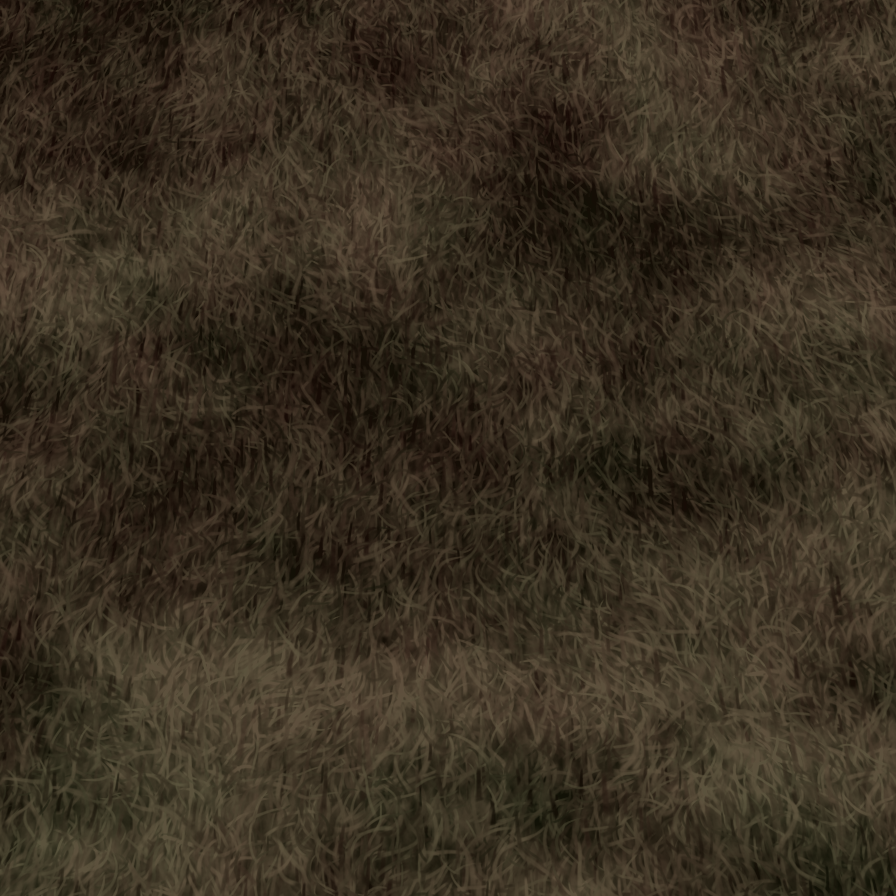
Give the GLSL for this texture, as a WebGL 2 fragment shader.

```glsl
#version 300 es
precision highp float;

uniform vec2 u_resolution;
out vec4 fragColor;

const int LAYERS = 13;
const vec3 SHADOW = vec3(0.100, 0.074, 0.038);
const vec3 STRAW = vec3(0.330, 0.285, 0.212);
const vec3 WARM_SHIFT = vec3(0.009, -0.010, -0.001);

float hash(vec2 p) {
    vec3 q = fract(vec3(p.xyx) * 0.1031);
    q += dot(q, q.yzx + 33.33);
    return fract((q.x + q.y) * q.z);
}

vec4 hash4(vec2 p) {
    vec4 q = fract(p.xyxy * vec4(0.1031, 0.1030, 0.0973, 0.1099));
    q += dot(q, q.wzxy + 33.33);
    return fract((q.xxyz + q.yzzw) * q.zywx);
}

float noise(vec2 p) {
    vec2 i = floor(p), f = fract(p);
    f = f * f * (3.0 - 2.0 * f);
    float low = mix(hash(i), hash(i + vec2(1, 0)), f.x);
    float high = mix(hash(i + vec2(0, 1)), hash(i + vec2(1, 1)), f.x);
    return mix(low, high, f.y);
}

float fbm(vec2 p) {
    float sum = 0.0, amp = 0.53;
    for (int i = 0; i < 4; i++) {
        sum += amp * noise(p);
        p = mat2(0.8, 0.6, -0.6, 0.8) * p * 2.1 + 17.3;
        amp *= 0.5;
    }
    return sum;
}

// Ground recedes upwards, so growth gets finer towards the top
vec2 recede(vec2 uv, float rate) {
    float depth = 1.0 - rate * uv.y;
    return vec2((uv.x - 0.5) / depth, -log(depth) / rate) + 3.0;
}

// Soft coverage of a bent, tapering blade centred on the origin
float blade(vec2 p, float angle, float bend, float halfLength, float width, float blur) {
    float c = cos(angle), s = sin(angle);
    p = vec2(c * p.x - s * p.y, s * p.x + c * p.y);
    float along = p.y / halfLength;
    float side = abs(p.x - bend * (along * along - 0.4));
    float halfWidth = width * (1.0 - 0.35 * along);
    float body = 1.0 - smoothstep(halfWidth * 0.3, halfWidth + blur, side);
    return body * (1.0 - smoothstep(0.65, 1.0, abs(along)));
}

// Paints one scattered layer of blades over x = tone, y = warmth
vec2 paintBlades(vec2 under, vec2 ground, float density, float seed, float lean,
                 float clump, float pixel) {
    vec2 p = ground * density + seed * vec2(7.37, 3.91);
    vec2 home = floor(p);
    for (int y = -1; y <= 1; y++) {
        for (int x = -1; x <= 1; x++) {
            vec2 cell = home + vec2(x, y);
            vec4 r = hash4(cell + seed * 41.0);
            vec4 k = hash4(cell + seed * 23.0 + 71.0);
            vec2 centre = cell + 0.2 + 0.6 * r.xy;
            float spread = (r.z + k.z - 1.0) * 1.5;
            float upright = step(0.84, k.w);
            float angle = mix(lean + spread, spread * 0.12, upright);
            float bend = (k.x - 0.5) * mix(0.5, 0.1, upright);
            float width = mix(0.035, 0.085, k.y);
            float cover = blade(p - centre, angle, bend, mix(0.45, 0.8, r.w),
                                width, pixel * density);
            float tone = 0.56 + clump + (r.w - 0.5) * 0.75 - 0.28 * upright;
            float warmth = (k.y - 0.5) * 1.6 + 0.5 * upright;
            under = mix(under, vec2(tone, warmth), cover * 0.72);
        }
    }
    return under;
}

void main() {
    vec2 uv = gl_FragCoord.xy / u_resolution;
    vec2 ground = recede(uv, 0.36);
    float pixel = 1.0 / u_resolution.y / (1.0 - 0.36 * uv.y);

    // Broad tussocks with dark hollows between them
    float hollows = fbm(ground * vec2(4.5, 8.0));
    float clump = (hollows - 0.5) * 1.15 + 0.10 * (0.5 - uv.y);
    float lean = (fbm(ground * vec2(5.0, 7.0) + 31.0) - 0.5) * 3.2;

    // Shaded thatch beneath the blades
    float thatch = noise(ground * vec2(150.0, 60.0)) - 0.5;
    vec2 growth = vec2(0.34 + clump + thatch * 0.5, thatch);

    for (int i = 0; i < LAYERS; i++) {
        float seed = float(i) + 1.0;
        float density = mix(21.0, 40.0, fract(seed * 0.618));
        growth = paintBlades(growth, ground, density, seed, lean, clump, pixel);
    }

    // Fine mottling and slow drift from olive to russet
    float mottle = fbm(ground * vec2(105.0, 90.0)) - 0.5;
    float tone = 0.54 + (growth.x - 0.51) * 1.12 + mottle * 0.42;
    float drift = (fbm(ground * 9.0 + 57.0) - 0.5) * 2.5 + (uv.y - 0.5) * 1.1;
    float warmth = clamp(growth.y * 0.8 + drift, -1.4, 1.4);

    vec3 color = mix(SHADOW, STRAW, clamp(tone, -0.1, 1.15));
    fragColor = vec4(color + WARM_SHIFT * warmth, 1.0);
}
```
